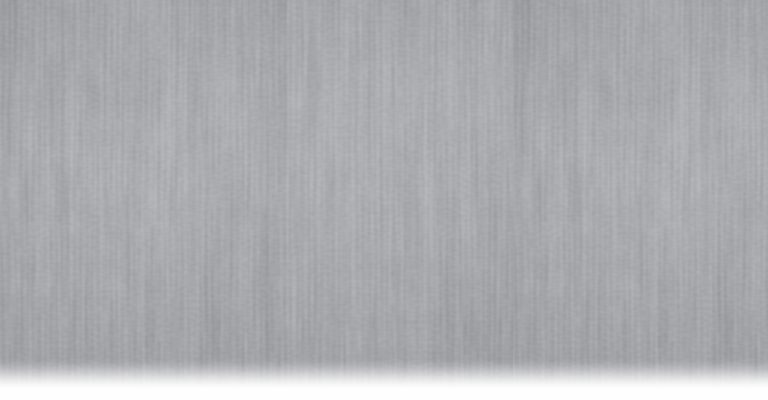
Give the GLSL for this texture, as a Shadertoy shader.

```glsl
// Grey ribbed cloth hanging in repeated panels and fading to white at the foot.
// Gradient noise stretched along the warp gives streaks, a wavering cosine gives
// the ribs, flat noise gives the weft, and soft falloffs shade the panel seams.

const float TAU = 6.2831853;
const float PANEL_WIDTH = 0.668;   // repeat, in canvas widths
const float INNER_SEAM = 0.56;     // seam position inside one repeat
const float RIB_COUNT = 128.0;     // ribs per canvas width
const vec3 CLOTH_TINT = vec3(-0.006, -0.003, 0.012);
const vec3 FOOT_WHITE = vec3(0.995);

// Random unit gradient for a lattice point
vec2 gradientAt(vec2 cell) {
    vec3 h = fract(vec3(cell.xyx) * vec3(0.1031, 0.1030, 0.0973));
    h += dot(h, h.yzx + 33.33);
    float angle = TAU * fract((h.x + h.y) * h.z);
    return vec2(cos(angle), sin(angle));
}

// Gradient noise, roughly -0.7 to 0.7
float gradientNoise(vec2 p) {
    vec2 i = floor(p), f = p - i;
    vec2 u = f * f * f * (f * (f * 6.0 - 15.0) + 10.0);
    vec2 e = vec2(0.0, 1.0);
    float a = dot(gradientAt(i), f);
    float b = dot(gradientAt(i + e.yx), f - e.yx);
    float c = dot(gradientAt(i + e.xy), f - e.xy);
    float d = dot(gradientAt(i + e.yy), f - e.yy);
    return mix(mix(a, b, u.x), mix(c, d, u.x), u.y);
}

// Shadow that starts sharply at a seam and dies away on its positive side
float seamShadow(float dist, float reach, float soft) {
    return smoothstep(-soft, soft, dist) * exp(-max(dist, 0.0) / reach);
}

// Broad light over one panel repeat: t across, y up, both 0 to 1
float panelShade(float t, float y, float soft) {
    float lift = y - 0.62;
    float shade = 0.045 * (exp(-lift * lift * 6.0) - 0.62);
    shade -= 0.050 * mix(0.3, 1.0, y * y) * seamShadow(t, 0.11, soft);
    shade -= 0.020 * seamShadow(INNER_SEAM - t, 0.12, soft);
    shade -= 0.030 * (1.0 - y) * seamShadow(1.0 - t, 0.16, soft);
    return shade;
}

// Vertical streaks of several widths
float warpStreaks(vec2 p) {
    return 0.022 * gradientNoise(p * vec2(38.0, 3.5) + 7.3)
         + 0.030 * gradientNoise(p * vec2(95.0, 7.0) + 31.7)
         + 0.024 * gradientNoise(p * vec2(210.0, 16.0) + 53.1);
}

// Fine ribs whose spacing and strength wander
float ribs(vec2 p, float count) {
    float wander = 2.2 * gradientNoise(p * vec2(30.0, 3.0) + 11.9);
    float strength = 0.8 + 0.9 * gradientNoise(p * vec2(60.0, 22.0) + 71.3);
    return 0.011 * strength * cos(TAU * count * p.x + wander);
}

// Short horizontal threads and soft mottling
float weft(vec2 p) {
    return 0.026 * gradientNoise(p * vec2(115.0, 225.0) + 17.7)
         + 0.014 * gradientNoise(p * vec2(26.0, 42.0) + 91.2);
}

void mainImage(out vec4 fragColor, in vec2 fragCoord) {
    vec2 uv = fragCoord / iResolution.xy;
    vec2 p = fragCoord / iResolution.x;

    // Repeat the panel pair across the canvas
    float t = fract(p.x / PANEL_WIDTH);
    vec2 cloth = vec2(t * PANEL_WIDTH, p.y);
    float soft = 1.0 / (PANEL_WIDTH * iResolution.x);

    // Light plus weave
    float light = 0.669 + panelShade(t, uv.y, soft);
    light += warpStreaks(cloth) + ribs(cloth, RIB_COUNT) + weft(cloth);
    vec3 color = vec3(light) + CLOTH_TINT;

    // Fade to white at the foot
    float cover = smoothstep(0.024, 0.106, uv.y);
    fragColor = vec4(mix(FOOT_WHITE, color, cover), 1.0);
}
```
